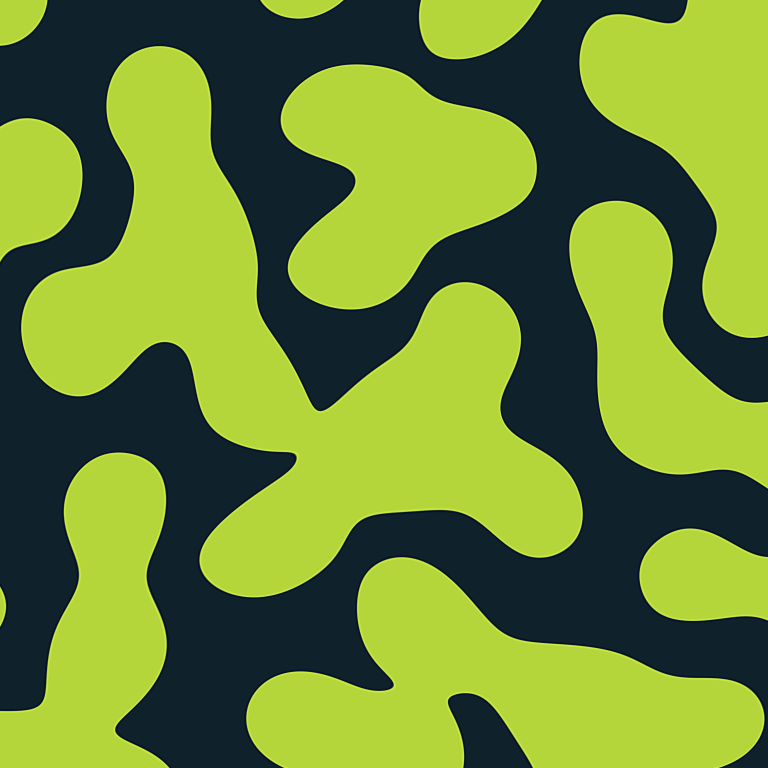
Give the GLSL for this pattern, as a WebGL 1 fragment shader.

```glsl
precision highp float;
// Organic lime blobs separated by winding navy channels.
// Lobes sit on a jittered triangular lattice; every third one is a hub that the
// others join as arms. Gaussian weights blend lobes, joints and gaps into a field.

uniform vec2 u_resolution;

const vec3 LIME = vec3(0.71, 0.84, 0.23);
const vec3 LIME_RIM = vec3(0.80, 0.92, 0.25);
const vec3 NAVY = vec3(0.06, 0.13, 0.17);
const vec3 NAVY_RIM = vec3(0.01, 0.06, 0.17);

const float SPACING = 0.215;     // distance between lobes, in canvas units
const float JITTER = 0.13;       // lobe displacement, in lattice units
const float FALLOFF = 6.4;       // sharpness of the Gaussian weights
const float LOBE_MIN = 1.85;     // field value of the smallest lobe
const float LOBE_RANGE = 0.7;
const float JOINT = 0.2;         // field value between joined lobes
const float GAP = -1.35;         // field value between separate lobes
const float LEVEL = -0.27;       // contour of the blobs
const float WARP = 0.09;         // bending of the lattice
const float TILT = 0.35;         // rotation of the lattice, in radians
const float RIM_LIGHT = 0.0012;  // widths of the edge rims, in canvas units
const float RIM_DARK = 0.0014;
const vec2 SEED = vec2(53.0, 29.0);

float hash(vec2 cell, float salt) {
    return fract(sin(dot(cell + SEED, vec2(127.1, 311.7)) + salt * 74.7) * 43758.5453);
}

// Lattice cell to plane, and back.
vec2 toPlane(vec2 c) { return vec2(c.x + 0.5 * c.y, 0.866 * c.y); }
vec2 toCell(vec2 p) { return vec2(p.x - 0.57735 * p.y, 1.1547 * p.y); }

vec2 lobeCenter(vec2 cell) {
    float angle = 6.2832 * hash(cell, 1.0);
    return toPlane(cell) + JITTER * sqrt(hash(cell, 2.0)) * vec2(cos(angle), sin(angle));
}

// Direction 0 to 5 from an arm to its hub, or -9 for a hub.
// The hubs around an arm lie in the odd or the even directions.
float hubDirection(vec2 cell) {
    float kind = floor(mod(cell.x - cell.y + 0.5, 3.0));
    return kind < 0.5 ? -9.0 : 2.0 * floor(3.0 * hash(cell, 3.0)) + 2.0 - kind;
}

// Directions 0 to 2; 3 to 5 are their opposites.
vec2 neighbourStep(float k) {
    return k < 0.5 ? vec2(1.0, 0.0) : (k < 1.5 ? vec2(0.0, 1.0) : vec2(-1.0, 1.0));
}

// Adds one site: xy are gradients, z the sum.
void addSite(vec2 toSite, float value, inout vec3 total, inout vec3 weights) {
    float w = exp(-FALLOFF * dot(toSite, toSite));
    vec3 term = vec3(2.0 * FALLOFF * toSite, 1.0) * w;
    weights += term;
    total += term * value;
}

// Approximate signed distance to the blob outline, positive inside.
float blobDistance(vec2 p) {
    vec2 base = floor(toCell(p) + 0.5);
    vec3 total = vec3(0.0);
    vec3 weights = vec3(0.0);
    for (int j = -2; j <= 2; j++) {
        for (int i = -2; i <= 2; i++) {
            vec2 cell = base + vec2(float(i), float(j));
            vec2 center = lobeCenter(cell);
            float direction = hubDirection(cell);
            addSite(center - p, LOBE_MIN + LOBE_RANGE * hash(cell, 4.0), total, weights);

            // Midpoints to three neighbours; the other three belong to them.
            for (int n = 0; n < 3; n++) {
                float k = float(n);
                vec2 other = cell + neighbourStep(k);
                bool joined = abs(direction - k) < 0.5
                    || abs(hubDirection(other) - k - 3.0) < 0.5;
                vec2 middle = 0.5 * (center + lobeCenter(other));
                addSite(middle - p, joined ? JOINT : GAP, total, weights);
            }
        }
    }
    float field = total.z / weights.z;
    vec2 gradient = (total.xy - field * weights.xy) / weights.z;
    return (field - LEVEL) / max(length(gradient), 0.5);
}

void main() {
    float pixel = 1.0 / min(u_resolution.x, u_resolution.y);
    vec2 p = gl_FragCoord.xy * pixel / SPACING;

    // Tilt and bend the lattice so that no direction dominates.
    p = mat2(cos(TILT), sin(TILT), -sin(TILT), cos(TILT)) * p;
    p += WARP * sin(1.9 * p.yx + vec2(0.7, 2.3));

    float d = blobDistance(p) * SPACING;
    float soft = 0.75 * pixel;

    // Flat fills with a thin rim on either side of the outline.
    vec3 inside = mix(LIME_RIM, LIME, smoothstep(-soft, soft, d - RIM_LIGHT - soft));
    vec3 outside = mix(NAVY_RIM, NAVY, smoothstep(-soft, soft, -d - RIM_DARK - soft));
    vec3 color = mix(outside, inside, smoothstep(-soft, soft, d));
    gl_FragColor = vec4(color, 1.0);
}
```
